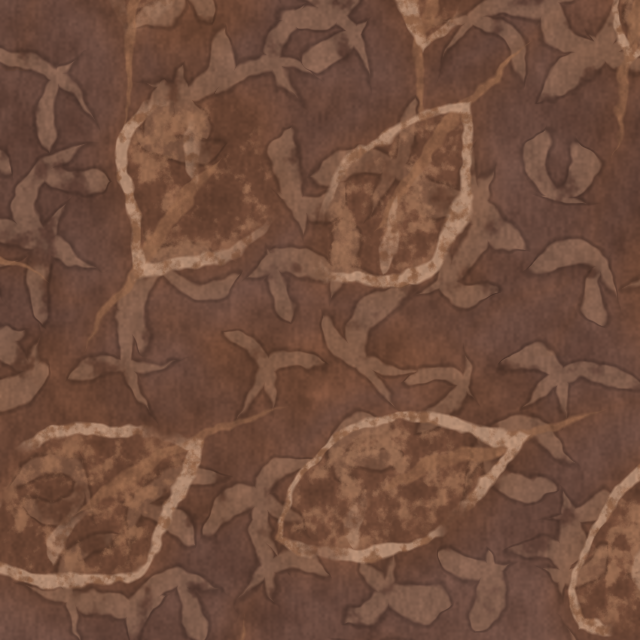
A WebGL 2 fragment shader for this texture:

```glsl
#version 300 es
precision highp float;
// Worn brown brocade: muted scroll bands under pale, broken leaf outlines with rust stains.

uniform vec2 u_resolution;
out vec4 fragColor;

const vec3 GROUND_DARK = vec3(0.355, 0.240, 0.198);
const vec3 GROUND_LIGHT = vec3(0.440, 0.312, 0.265);
const vec3 RUST = vec3(0.430, 0.275, 0.195);
const vec3 TAUPE = vec3(0.505, 0.370, 0.300);
const vec3 COPPER = vec3(0.570, 0.395, 0.285);
const vec3 PALE = vec3(0.705, 0.555, 0.455);
const float SCROLL_CELL = 0.165;
const float LEAF_CELL = 0.44;
const float EDGE_SOFTNESS = 0.0028;
const float GRAIN = 0.10;

struct Leaves { float outline; float rib; float body; float stain; };

vec3 hash3(vec2 cell, int seed) {
  uvec3 v = uvec3(ivec3(ivec2(cell), seed)) * 1664525u + 1013904223u;
  v.x += v.y * v.z; v.y += v.z * v.x; v.z += v.x * v.y;
  v ^= v >> 16u;
  v.x += v.y * v.z; v.y += v.z * v.x; v.z += v.x * v.y;
  return vec3(v >> 8u) / 16777216.0;
}

float noise(vec2 p) {
  vec2 i = floor(p), f = fract(p);
  f = f * f * (3.0 - 2.0 * f);
  float low = mix(hash3(i, 1).x, hash3(i + vec2(1, 0), 1).x, f.x);
  float high = mix(hash3(i + vec2(0, 1), 1).x, hash3(i + vec2(1, 1), 1).x, f.x);
  return mix(low, high, f.y);
}

float fbm(vec2 p) {
  float sum = 0.0, weight = 0.533;
  for (int i = 0; i < 4; i++) {
    sum += weight * noise(p);
    p = mat2(1.6, 1.2, -1.2, 1.6) * p + 7.3;
    weight *= 0.5;
  }
  return sum;
}

vec2 rotate(vec2 p, float angle) {
  float c = cos(angle), s = sin(angle);
  return vec2(c * p.x + s * p.y, c * p.y - s * p.x);
}

float fill(float d) {
  float soft = max(EDGE_SOFTNESS, 0.8 / min(u_resolution.x, u_resolution.y));
  return smoothstep(soft, -soft, d);
}

// Curved band along x, wider towards one end and tapered at both.
float bandDistance(vec2 p, float halfLength, float halfWidth, float bend) {
  float t = clamp(p.x / halfLength, -1.9, 1.9);
  float offset = p.y - bend * (t * t - 0.5) * halfLength;
  float width = halfWidth * (1.0 - t * t * t * t) * (1.0 + 0.45 * t);
  return abs(offset) * inversesqrt(1.0 + 4.0 * bend * bend * t * t) - width;
}

// Pointed oval, fuller towards positive x.
float leafDistance(vec2 p, float halfLength, float halfWidth) {
  float t = clamp(p.x / halfLength, -1.5, 1.5);
  float height = halfWidth * (1.0 - t * t) * (1.0 + 0.35 * t);
  float slope = halfWidth / halfLength * (0.35 - 2.0 * t - 1.05 * t * t);
  return (abs(p.y) - height) * inversesqrt(1.0 + slope * slope);
}

// Forked pairs of bands scattered over a jittered grid.
float scrollDistance(vec2 p) {
  float d = 1.0;
  vec2 home = floor(p / SCROLL_CELL);
  for (int k = 0; k < 18; k++) {
    vec2 cell = home + vec2(k % 3, (k / 3) % 3) - 1.0;
    vec3 place = hash3(cell, 2), form = hash3(cell, 3 + k / 9);
    vec2 q = p - (cell + 0.2 + 0.6 * place.xy) * SCROLL_CELL;
    float angle = 6.283 * place.z + float(k / 9) * (0.9 + 1.3 * form.z);
    q = rotate(q, angle) - vec2(0.03, 0.0);
    d = min(d, bandDistance(q, mix(0.05, 0.10, form.x), mix(0.010, 0.019, form.y), 1.7 * form.z - 0.85));
  }
  return d;
}

Leaves leafLayer(vec2 p) {
  Leaves layer = Leaves(0.0, 0.0, 0.0, 0.0);
  vec2 home = floor(p / LEAF_CELL);
  float wear = smoothstep(0.30, 0.52, noise(p * 8.0 + 31.0));
  for (int k = 0; k < 9; k++) {
    vec2 cell = home + vec2(k % 3, k / 3) - 1.0;
    vec3 place = hash3(cell, 11), form = hash3(cell, 12);
    vec2 q = p - (cell + 0.3 + 0.4 * place.xy) * LEAF_CELL;
    q = rotate(q, mix(-0.2, 1.6, place.z) + (form.z > 0.5 ? 3.1416 : 0.0));
    float len = mix(0.16, 0.21, form.x);
    float d = leafDistance(q, len, mix(0.085, 0.125, form.y));
    float stem = bandDistance(q + vec2(len * 0.75, 0.0), 0.18, 0.009, 0.3 * (form.z - 0.5));
    float petal = bandDistance(rotate(q - vec2(0.05, 0.03), 0.5), 0.065, 0.012, form.x - 0.2);
    float lineWidth = 0.004 + 0.008 * noise(p * 9.0 + 5.0);
    layer.outline = max(layer.outline, fill(abs(d) - lineWidth) * wear);
    layer.outline = max(layer.outline, fill(petal) * 0.6 * wear);
    layer.rib = max(layer.rib, fill(stem));
    layer.body = max(layer.body, smoothstep(0.01, -0.03, d));
    layer.stain = max(layer.stain, smoothstep(0.075, -0.01, min(d, stem + 0.02)));
  }
  return layer;
}

void main() {
  vec2 p = gl_FragCoord.xy / min(u_resolution.x, u_resolution.y);
  vec2 warp = vec2(fbm(p * 9.0), fbm(p * 9.0 + 40.0)) - 0.5;
  vec2 ragged = vec2(noise(p * 75.0), noise(p * 75.0 + 17.0)) - 0.5;
  vec2 q = p + 0.05 * warp + 0.005 * ragged;
  float cloud = fbm(p * 4.0 + 3.0), mottle = fbm(p * 26.0), fleck = fbm(p * 65.0 + 9.0);

  // Ground and rust stains
  Leaves leaves = leafLayer(q);
  vec3 color = mix(GROUND_DARK, GROUND_LIGHT, clamp(0.5 + 1.3 * (cloud - 0.5) + 1.1 * (mottle - 0.5), 0.0, 1.0));
  float stain = max(leaves.stain * 0.85, smoothstep(0.5, 0.75, fbm(p * 3.0 + 60.0)));
  color = mix(color, RUST * (0.78 + 0.44 * mottle), stain * 0.85);

  // Muted scrolls with a faint dark rim
  float scroll = scrollDistance(q);
  color *= 1.0 - 0.15 * smoothstep(0.007, 0.0, abs(scroll - 0.003));
  vec3 scrollColor = mix(TAUPE, COPPER * 0.88, stain * 0.5) * (0.88 + 0.24 * mottle);
  color = mix(color, scrollColor, fill(scroll) * (0.9 - 0.35 * leaves.body) * smoothstep(0.2, 0.42, mottle));

  // Leaf interiors, stems and pale outlines
  float patches = smoothstep(0.47, 0.66, 0.55 * mottle + 0.45 * fleck);
  color = mix(color, mix(COPPER, PALE, 0.35 * cloud), leaves.body * patches * 0.75);
  color = mix(color, COPPER, leaves.rib * (0.35 + 0.6 * fleck));
  color = mix(color, mix(COPPER, PALE, smoothstep(0.25, 0.6, fleck)), leaves.outline * 0.9);

  // Woven grain
  float threads = 0.5 * noise(p * vec2(190.0, 55.0)) + 0.5 * noise(p * 210.0 + 23.0);
  color *= 1.0 + 2.0 * GRAIN * (threads - 0.5) + GRAIN * (fleck - 0.5);
  fragColor = vec4(color, 1.0);
}
```
